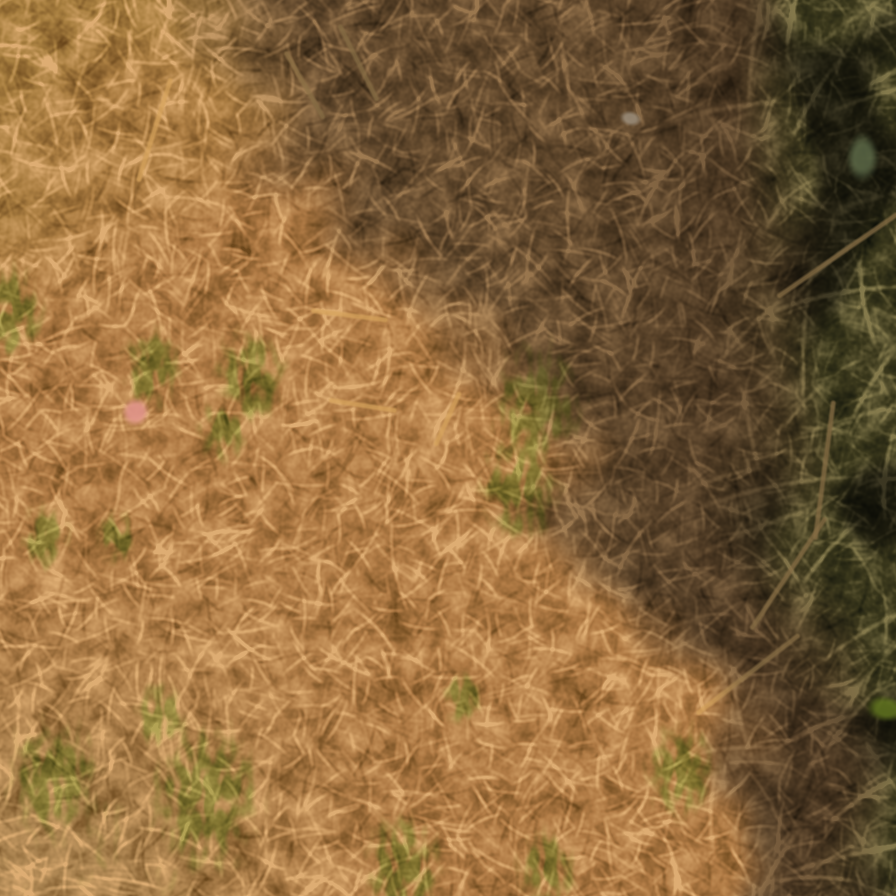
Write a Shadertoy shader that draws this texture.

```glsl
#define LITTER_SCALE 24.0
#define LITTER_CONTRAST 0.52
#define STRAW_WIDTH 0.0036
#define STRAW_GAIN 0.55
#define BLADE_LEAN 0.85
#define BLADE_GAIN 0.75
#define SHADOW_SOFTNESS 0.045
#define SHADOW_WOBBLE 0.045
#define GREEN_AMOUNT 0.8

vec2 hash2(vec2 p) {
    vec3 q = fract(p.xyx * vec3(0.1031, 0.1030, 0.0973));
    q += dot(q, q.yzx + 33.33);
    return fract((q.xx + q.yz) * q.zy);
}

float corner(vec2 cell, vec2 offset) {
    float angle = 6.2832 * hash2(cell).x;
    return dot(vec2(cos(angle), sin(angle)), offset);
}

float gradientNoise(vec2 p) {
    vec2 i = floor(p), f = p - i, e = vec2(1.0, 0.0);
    vec2 u = f * f * f * (f * (f * 6.0 - 15.0) + 10.0);
    float low = mix(corner(i, f), corner(i + e, f - e), u.x);
    float high = mix(corner(i + e.yx, f - e.yx), corner(i + 1.0, f - 1.0), u.x);
    return 1.4 * mix(low, high, u.y);
}

float fbm(vec2 p) {
    float sum = 0.0, gain = 0.6;
    for (int i = 0; i < 4; i++) {
        sum += gain * gradientNoise(p);
        p = mat2(1.6, 1.2, -1.2, 1.6) * p + 17.3;
        gain *= 0.68;
    }
    return sum;
}

// One bent stalk per cell; light and dark stalks add with opposite sign
float strands(vec2 p, float scale, float lean, float spread, float width) {
    vec2 q = p * scale, cell = floor(q);
    float sum = 0.0;
    for (int y = -1; y <= 1; y++)
    for (int x = -1; x <= 1; x++) {
        vec2 id = cell + vec2(x, y);
        vec2 look = hash2(id + scale + 157.0);
        float angle = lean + spread * (look.x - 0.5);
        vec2 axis = vec2(cos(angle), sin(angle));
        vec2 d = q - id - hash2(id + scale);
        float along = dot(d, axis);
        float across = dot(d, vec2(-axis.y, axis.x)) + 0.3 * (look.y - 0.5) * along * along;
        float mask = 1.0 - smoothstep(0.0, width * scale, abs(across));
        sum += mask * (1.0 - smoothstep(0.4, 0.95, abs(along))) * (look.y - 0.32);
    }
    return sum;
}

float stalk(vec2 p, vec2 a, vec2 b) {
    vec2 d = b - a;
    float t = clamp(dot(p - a, d) / dot(d, d), 0.0, 1.0);
    return 1.0 - smoothstep(0.0008, 0.0045, length(p - a - d * t));
}

float spot(vec2 p, vec2 centre, vec2 radius) {
    return 1.0 - smoothstep(0.45, 1.15, length((p - centre) / radius));
}

vec3 ramp(float v, vec3 dark, vec3 mid, vec3 light) {
    return v < 0.5 ? mix(dark, mid, v * 2.0) : mix(mid, light, v * 2.0 - 1.0);
}

// Tuft centre and radius
const vec3 TUFTS[15] = vec3[15](
    vec3(0.60, 0.55, 0.045), vec3(0.58, 0.455, 0.040), vec3(0.28, 0.58, 0.035),
    vec3(0.17, 0.59, 0.030), vec3(0.05, 0.40, 0.024), vec3(0.13, 0.40, 0.020),
    vec3(0.515, 0.22, 0.020), vec3(0.61, 0.03, 0.030), vec3(0.45, 0.03, 0.040),
    vec3(0.06, 0.13, 0.045), vec3(0.76, 0.14, 0.035), vec3(0.01, 0.65, 0.035),
    vec3(0.25, 0.52, 0.025), vec3(0.18, 0.20, 0.025), vec3(0.23, 0.11, 0.055));

// Ends of the long dry stalks
const vec4 STALKS[10] = vec4[10](
    vec4(0.35, 0.653, 0.43, 0.643), vec4(0.37, 0.553, 0.44, 0.542),
    vec4(0.487, 0.505, 0.512, 0.56), vec4(0.155, 0.80, 0.19, 0.91),
    vec4(0.38, 0.97, 0.42, 0.89), vec4(0.32, 0.94, 0.36, 0.87),
    vec4(0.78, 0.205, 0.89, 0.29), vec4(0.84, 0.30, 0.92, 0.42),
    vec4(0.87, 0.67, 1.00, 0.76), vec4(0.91, 0.40, 0.93, 0.55));

void mainImage(out vec4 fragColor, in vec2 fragCoord) {
    vec2 p = fragCoord / iResolution.xy;
    float broad = gradientNoise(p * 6.0 + 3.0);
    float clump = gradientNoise(p * 13.0 + 40.0);

    // Stepped diagonal shadow edge and the overgrown right side
    float edge = 0.825 - 0.20 * smoothstep(0.20, 0.42, p.y)
        - 0.30 * smoothstep(0.48, 0.85, p.y) - 0.08 * smoothstep(0.80, 1.0, p.y);
    float soft = SHADOW_SOFTNESS * (1.0 + p.y);
    float shade = smoothstep(-soft, soft, p.x - edge + SHADOW_WOBBLE * clump);
    float wildEdge = 0.83 + 0.09 * (1.0 - smoothstep(0.1, 0.4, p.y));
    float wild = smoothstep(-0.03, 0.11, p.x - wildEdge + 0.06 * broad);

    // Matted litter
    float v = 0.50 + LITTER_CONTRAST * fbm(p * LITTER_SCALE) + 0.08 * broad;
    float straw = 0.0;
    for (int i = 0; i < 4; i++)
        straw += strands(p, LITTER_SCALE + 10.0 * float(i), 0.0, 6.2832, STRAW_WIDTH);
    v += STRAW_GAIN * straw * (1.0 - 0.4 * wild);
    float blades = strands(p, 9.0, BLADE_LEAN, 1.5, 0.005)
        + strands(p, 15.0, BLADE_LEAN, 1.9, 0.0045);
    v += BLADE_GAIN * blades * smoothstep(0.68, 0.9, p.x);
    v = clamp(v, 0.0, 1.0);

    // Sunlit, shaded and overgrown colours
    float yellow = smoothstep(0.55, 0.95, p.y - 0.5 * p.x + 0.1 * broad);
    float pale = smoothstep(0.45, 0.0, p.y) * smoothstep(0.5, 0.05, p.x);
    vec3 dry = mix(vec3(0.69, 0.48, 0.27), vec3(0.66, 0.50, 0.25), yellow);
    dry = mix(dry, vec3(0.66, 0.51, 0.31), pale);
    vec3 lit = ramp(v, vec3(0.42, 0.28, 0.11), dry, vec3(0.87, 0.68, 0.45));
    vec3 dim = ramp(v, vec3(0.18, 0.13, 0.07), vec3(0.37, 0.275, 0.17), vec3(0.57, 0.44, 0.29));
    dim *= 1.06 - 0.25 * smoothstep(0.55, 0.85, p.x);
    vec3 thicket = ramp(v, vec3(0.07, 0.08, 0.04), vec3(0.23, 0.22, 0.11), vec3(0.52, 0.48, 0.30));
    thicket *= 1.0 - 0.55 * smoothstep(0.0, 0.45, gradientNoise(p * 8.0 + 9.0));
    vec3 color = mix(mix(lit, dim, shade), thicket, wild);

    // Green tufts with upright grain
    float green = 0.35 * pale * smoothstep(0.0, 0.5, clump);
    for (int i = 0; i < 15; i++) {
        vec2 d = (p - TUFTS[i].xy) * vec2(1.0, 0.75) / TUFTS[i].z;
        green = max(green, exp(-dot(d, d)));
    }
    green *= 0.8 + 0.9 * gradientNoise(p * vec2(95.0, 45.0));
    vec3 leaf = ramp(v, vec3(0.23, 0.25, 0.06), vec3(0.46, 0.44, 0.16), vec3(0.66, 0.63, 0.30));
    color = mix(color, leaf * (1.0 - 0.35 * shade), GREEN_AMOUNT * smoothstep(0.15, 0.75, green));

    // Long stalks, petal, pebble and broad leaves
    vec3 stalkColor = mix(vec3(0.84, 0.64, 0.36), vec3(0.53, 0.43, 0.27), shade);
    for (int i = 0; i < 10; i++)
        color = mix(color, stalkColor, 0.75 * stalk(p, STALKS[i].xy, STALKS[i].zw));
    vec2 q = p + 0.006 * clump;
    color = mix(color, vec3(0.88, 0.58, 0.54), 0.9 * spot(q, vec2(0.151, 0.54), vec2(0.016, 0.014)));
    color = mix(color, vec3(0.62, 0.57, 0.50), 0.8 * spot(q, vec2(0.706, 0.87), vec2(0.013, 0.009)));
    color = mix(color, vec3(0.42, 0.48, 0.33), 0.7 * spot(q, vec2(0.963, 0.825), vec2(0.016, 0.028)));
    color = mix(color, vec3(0.40, 0.48, 0.13), 0.8 * spot(q, vec2(0.988, 0.208), vec2(0.024, 0.014)));
    fragColor = vec4(color, 1.0);
}
```
